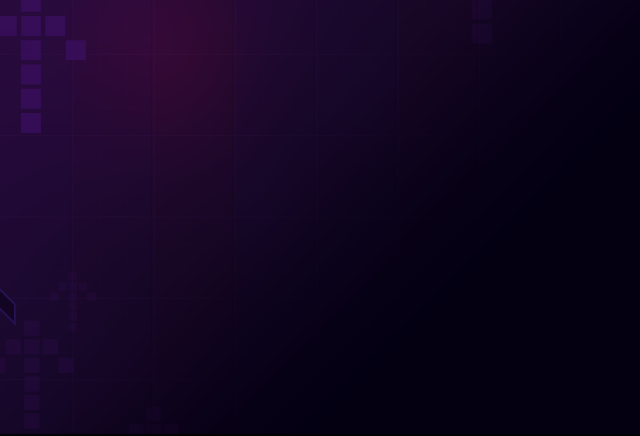
Give the GLSL for this background, as a Shadertoy shader.

```glsl
// A dark violet backdrop: a diagonal fade from purple to night with a magenta glow,
// faint grid panels, and pixel arrows built from repeated squares.
// Lengths are in canvas heights, with the origin at the lower left.

#define VIOLET vec3(0.162, 0.038, 0.235)
#define INDIGO vec3(0.108, 0.032, 0.172)
#define NIGHT vec3(0.016, 0.000, 0.072)
#define MAGENTA vec3(0.064, 0.002, 0.016)
#define BLOCK vec3(0.225, 0.053, 0.370)
#define OUTLINE vec3(0.170, 0.085, 0.380)
#define GRID_PITCH 0.1865
#define GRID_ORIGIN vec2(0.167, 0.8755)
#define GRID_GAIN 0.019
#define HAZE_GAIN 0.06
#define PANEL_TINT vec3(-0.006, 0.001, 0.007)

// Antialiased coverage of a signed distance
float cover(float d) {
    return clamp(0.5 - d * iResolution.y, 0.0, 1.0);
}

vec2 randomGradient(vec2 cell) {
    float h = fract(sin(dot(cell, vec2(127.1, 311.7))) * 43758.5);
    return vec2(cos(6.2832 * h), sin(6.2832 * h));
}

float gradientNoise(vec2 p) {
    vec2 i = floor(p), f = fract(p);
    vec2 u = f * f * f * (f * (f * 6.0 - 15.0) + 10.0);
    vec2 e = vec2(0.0, 1.0);
    float a = dot(randomGradient(i), f);
    float b = dot(randomGradient(i + e.yx), f - e.yx);
    float c = dot(randomGradient(i + e.xy), f - e.xy);
    float d = dot(randomGradient(i + e.yy), f - e.yy);
    return mix(mix(a, b, u.x), mix(c, d, u.x), u.y);
}

float squareDistance(vec2 p) {
    return max(abs(p.x), abs(p.y)) - 0.41;
}

// Upward arrow of squares: a six-cell stem and two pairs of barbs
float pixelArrow(vec2 p, vec2 tip, float pitch) {
    vec2 q = (p - tip) / pitch;
    float row = clamp(floor(0.5 - q.y), 0.0, 5.0);
    float d = squareDistance(q + vec2(0.0, row));
    for (float i = 1.0; i < 2.5; i++) {
        vec2 barb = vec2(0.15 + 0.85 * i, -i);
        d = min(d, squareDistance(vec2(abs(q.x), q.y) - barb));
    }
    return cover(d * pitch);
}

// Lines on both axes, x for the verticals and y for the horizontals
vec2 gridLines(vec2 p, float pitch) {
    vec2 d = abs(fract(p / pitch + 0.5) - 0.5) * pitch - 0.001;
    return vec2(cover(d.x), cover(d.y));
}

// Slanted bar ending in an upright edge
float slantedBar(vec2 p) {
    float slant = abs(p.y - 0.314 + p.x) - 0.022;
    return max(slant * 0.707, p.x - 0.034);
}

void mainImage(out vec4 fragColor, in vec2 fragCoord) {
    vec2 p = fragCoord / iResolution.y;

    // Diagonal fade away from the upper left corner
    float diagonal = p.x + 1.0 - p.y;
    float light = 1.0 - smoothstep(0.7, 1.75, diagonal);
    vec3 color = mix(VIOLET, INDIGO, smoothstep(0.0, 0.9, diagonal));
    color = mix(NIGHT, color, light);

    // Magenta glow and slow haze
    vec2 toGlow = p - vec2(0.375, 0.875);
    color += MAGENTA * exp(-dot(toGlow, toGlow) / 0.04);
    color *= 1.0 + HAZE_GAIN * light * gradientNoise(p * 4.0);

    // Alternating warm and cool panels
    vec2 gridPos = p - GRID_ORIGIN;
    float column = floor(gridPos.x / GRID_PITCH);
    color += cos(column * 1.9 - 4.75) * light * PANEL_TINT;

    // Main grid, its shadowed verticals and the finer grid
    vec2 major = gridLines(gridPos, GRID_PITCH);
    vec2 minor = gridLines(gridPos, GRID_PITCH / 3.0);
    float shadow = gridLines(gridPos + vec2(0.006, 0.0), GRID_PITCH).x;
    float lines = max(major.x, major.y) + 0.25 * max(minor.x, minor.y) - 0.7 * shadow;
    color += GRID_GAIN * light * lines * vec3(0.9, 0.5, 1.2);

    // Pixel arrows, from the strongest to the faintest
    color = mix(color, BLOCK, 0.78 * pixelArrow(p, vec2(0.071, 0.996), 0.0556));
    color = mix(color, BLOCK, 0.22 * pixelArrow(p, vec2(0.073, 0.247), 0.0425));
    color = mix(color, BLOCK, 0.17 * pixelArrow(p, vec2(0.167, 0.366), 0.0232));
    color = mix(color, BLOCK, 0.15 * pixelArrow(p, vec2(1.105, 1.201), 0.0556));
    color = mix(color, BLOCK, 0.09 * pixelArrow(p, vec2(0.3525, 0.050), 0.0402));

    // Outlined bar at the left edge
    float bar = slantedBar(p);
    color = mix(color, NIGHT, 0.45 * cover(bar));
    color = mix(color, OUTLINE, 0.75 * cover(abs(bar) - 0.002));

    // Dark rim along the bottom
    color *= 1.0 - 0.8 * cover(p.y - 0.005);

    fragColor = vec4(clamp(color, 0.0, 1.0), 1.0);
}
```
